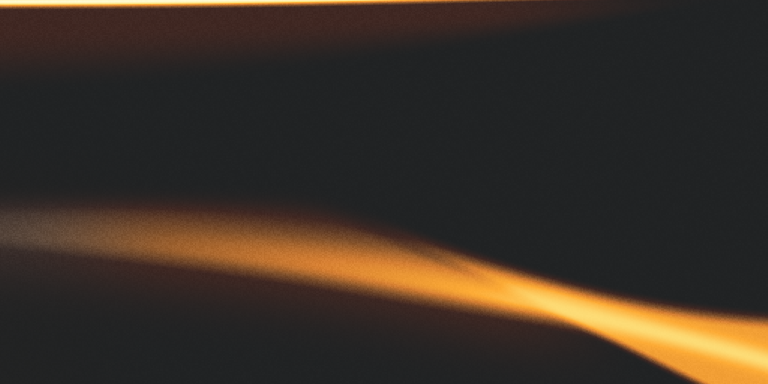
This background is drawn by a WebGL 2 fragment shader. Its source:

```glsl
#version 300 es
precision highp float;

uniform vec2 u_resolution;
out vec4 fragColor;

const vec3 CHARCOAL = vec3(0.128, 0.136, 0.14);
const vec3 UMBER = vec3(0.25, 0.155, 0.135);
const vec3 BRONZE = vec3(0.51, 0.32, 0.17);
const vec3 COPPER = vec3(0.84, 0.50, 0.20);
const vec3 AMBER = vec3(0.99, 0.67, 0.21);
const vec3 GOLD = vec3(0.99, 0.89, 0.50);
const vec3 PALE = vec3(1.0, 0.98, 0.82);

float hash(vec2 p) {
    return fract(sin(dot(p, vec2(12.9898, 78.233))) * 43758.5453);
}

float bell(float d, float width) {
    return exp(-d * d / (width * width));
}

float smoothMax(float a, float b, float k) {
    return 0.5 * (a + b + sqrt((a - b) * (a - b) + k));
}

float screenBlend(float a, float b) {
    return 1.0 - (1.0 - a) * (1.0 - b);
}

float ramp(float a, float b, float t) {
    return clamp((t - a) / (b - a), 0.0, 1.0);
}

// Heat to colour, from charcoal through amber to pale gold
vec3 heatColor(float t) {
    vec3 c = mix(CHARCOAL, UMBER, ramp(0.0, 0.2, t));
    c = mix(c, BRONZE, ramp(0.2, 0.45, t));
    c = mix(c, COPPER, ramp(0.45, 0.68, t));
    c = mix(c, AMBER, ramp(0.68, 0.85, t));
    c = mix(c, GOLD, ramp(0.85, 1.0, t));
    return mix(c, PALE, ramp(1.0, 1.2, t));
}

// Curves give the depth below the top of the canvas
float ridgeCurve(float x) {
    return 0.612 + 0.10 * x + 0.23 * x * x;
}

float upperCurve(float x) {
    float s = 1.0 - x;
    return smoothMax(0.828 - 0.15 * s - 0.69 * s * s, 0.50, 0.0008);
}

float foldCurve(float x) {
    return 0.79 + 0.98 * (x - 0.69);
}

// Thin hot rim with a wide umber haze under it
float topGlow(float x, float depth) {
    float rim = 1.2 * bell(depth - 0.004 + 0.045 * x * x, 0.016);
    float reach = max(0.25 - 0.1 * x - 0.17 * x * x, 0.01);
    float haze = 0.2 * (1.0 - smoothstep(0.3 * reach, reach, depth));
    return max(rim, haze * (1.0 - smoothstep(0.6, 0.95, x)));
}

// Long ridge of light, wide at the left and tight at the right
float ridgeBeam(float x, float depth) {
    float d = depth - ridgeCurve(x);
    float tighten = smoothstep(0.5, 0.9, x);
    float width = d < 0.0 ? mix(0.11, 0.035, tighten) : mix(0.055, 0.03, tighten);
    float core = min(0.33 + 0.85 * x, 0.9) * bell(d, width);
    float haze = 0.24 * bell(d, 0.12) * (1.0 - smoothstep(0.62, 0.85, x));
    float upper = upperCurve(x);
    return max(core, haze) * smoothstep(upper - 0.03, upper + 0.06, depth);
}

// Folded sheet between the upper edge and the crossing line
float foldedSheet(float x, float depth) {
    float upper = upperCurve(x);
    float fold = foldCurve(x);
    float inside = smoothstep(upper - 0.025, upper + 0.035, depth);
    inside *= 1.0 - smoothstep(fold - 0.025, fold + 0.012, depth);
    return 0.8 * smoothstep(0.45, 0.74, x) * inside;
}

void main() {
    vec2 uv = gl_FragCoord.xy / u_resolution;
    float depth = 1.0 - uv.y;

    float beam = screenBlend(ridgeBeam(uv.x, depth), foldedSheet(uv.x, depth));
    float heat = max(topGlow(uv.x, depth), beam);
    vec3 color = heatColor(heat);

    // Ashen tint at the left end of the beam
    float ash = (1.0 - smoothstep(0.0, 0.24, uv.x)) * smoothstep(0.35, 0.5, depth);
    color = mix(color, vec3(dot(color, vec3(0.3, 0.59, 0.11))), 0.55 * ash);

    // Film grain, stronger in the lit parts
    float grain = hash(floor(uv * vec2(512.0, 256.0))) - 0.5;
    color += grain * mix(0.008, 0.045, smoothstep(0.05, 0.4, heat) * (1.0 - smoothstep(0.6, 0.95, heat)));

    fragColor = vec4(clamp(color, 0.0, 1.0), 1.0);
}
```
